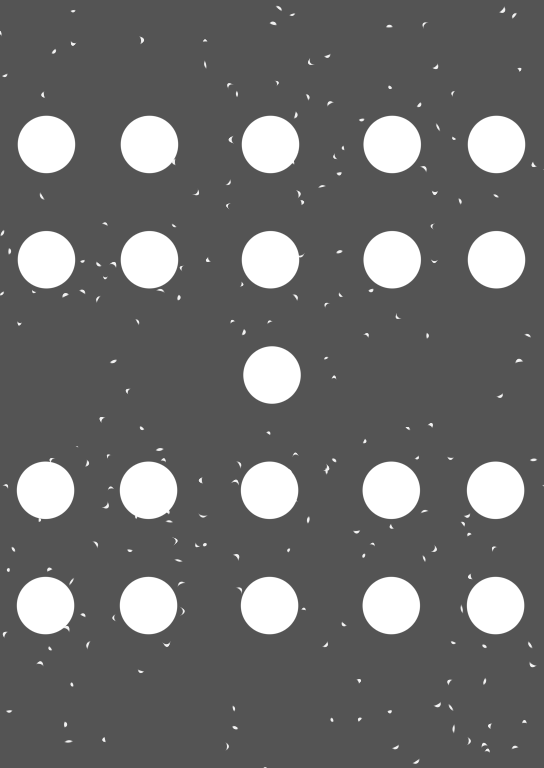
Give the GLSL for this pattern, as a Shadertoy shader.

```glsl
// White discs in five columns and five rows on dark grey, the middle row holding
// one disc only. Small curved white flecks are scattered beneath the discs
// by hashing jittered grid cells. All lengths are in canvas heights.

const vec3 GREY = vec3(0.33);
const vec3 WHITE = vec3(1.0);
const float DISC_RADIUS = 0.0374;
const float ROW_STEP = 0.1501;
const float MIDDLE_Y = 0.5117;

float hash(vec2 p, float seed) {
    vec3 q = fract(vec3(p.xyx + seed * 7.13) * vec3(0.1031, 0.1030, 0.0973));
    q += dot(q, q.yzx + 33.33);
    return fract((q.x + q.y) * q.z);
}

mat2 rotation(float angle) {
    float c = cos(angle), s = sin(angle);
    return mat2(c, s, -s, c);
}

float valueNoise(vec2 p, float seed) {
    vec2 cell = floor(p), f = fract(p);
    f = f * f * (3.0 - 2.0 * f);
    float low = mix(hash(cell, seed), hash(cell + vec2(1, 0), seed), f.x);
    float high = mix(hash(cell + vec2(0, 1), seed), hash(cell + vec2(1, 1), seed), f.x);
    return mix(low, high, f.y);
}

// Coverage of a shape from its signed distance
float fill(float dist, float softness) {
    return 1.0 - smoothstep(-softness, softness, dist);
}

// Approximate distance to a bent ellipse
float fleckDistance(vec2 p, vec2 size, float bend) {
    p.y += bend * (p.x * p.x / size.x - 0.3 * size.x);
    return (length(p / size) - 1.0) * size.y;
}

// One layer of flecks, each kept inside its own grid cell
float fleckLayer(vec2 p, float cellSize, float seed, float pixel) {
    vec2 grid = p / cellSize + seed * vec2(0.37, 0.61);
    vec2 cell = floor(grid);
    vec2 jitter = vec2(hash(cell, seed), hash(cell, seed + 1.3)) - 0.5;
    vec2 local = (fract(grid) - 0.5 - 0.72 * jitter) * cellSize;

    // Looser clusters, thinning out around the middle row
    float chance = mix(0.12, 0.46, valueNoise(cell * 0.4, seed + 9.0));
    chance *= mix(0.55, 1.0, smoothstep(0.04, 0.16, abs(p.y - 0.49)));
    float present = step(hash(cell, seed + 2.7), chance);

    vec2 size = vec2(mix(0.0024, 0.0044, hash(cell, seed + 3.9)),
                     mix(0.0012, 0.0020, hash(cell, seed + 4.1)));
    float bend = mix(-0.7, 0.7, hash(cell, seed + 5.3));
    vec2 turned = rotation(6.2832 * hash(cell, seed + 6.7)) * local;
    return present * fill(fleckDistance(turned, size, bend), max(0.0007, 0.6 * pixel));
}

// Disc centre; rows count from -2 at the bottom to 2 at the top
vec2 discCentre(int column, int row) {
    float columns[5] = float[5](0.0605, 0.1946, 0.3522, 0.5107, 0.6465);
    float drift = row < 0 ? -0.0012 : (row == 0 ? 0.002 : 0.0);
    return vec2(columns[column] + drift, MIDDLE_Y + float(row) * ROW_STEP);
}

float discDistance(vec2 p) {
    float nearest = 1.0;
    for (int row = -2; row <= 2; row++) {
        for (int column = 0; column < 5; column++) {
            if (row == 0 && column != 2) continue;
            nearest = min(nearest, length(p - discCentre(column, row)) - DISC_RADIUS);
        }
    }
    return nearest;
}

void mainImage(out vec4 fragColor, in vec2 fragCoord) {
    float pixel = 1.0 / iResolution.y;
    vec2 p = fragCoord * pixel;

    // Flecks
    float flecks = 0.0;
    for (int layer = 0; layer < 2; layer++) {
        flecks = max(flecks, fleckLayer(p, 0.0417, 3.0 + 11.0 * float(layer), pixel));
    }
    vec3 color = mix(GREY, WHITE, 0.92 * flecks);

    // Discs
    color = mix(color, WHITE, fill(discDistance(p), 0.7 * pixel));
    fragColor = vec4(color, 1.0);
}
```
